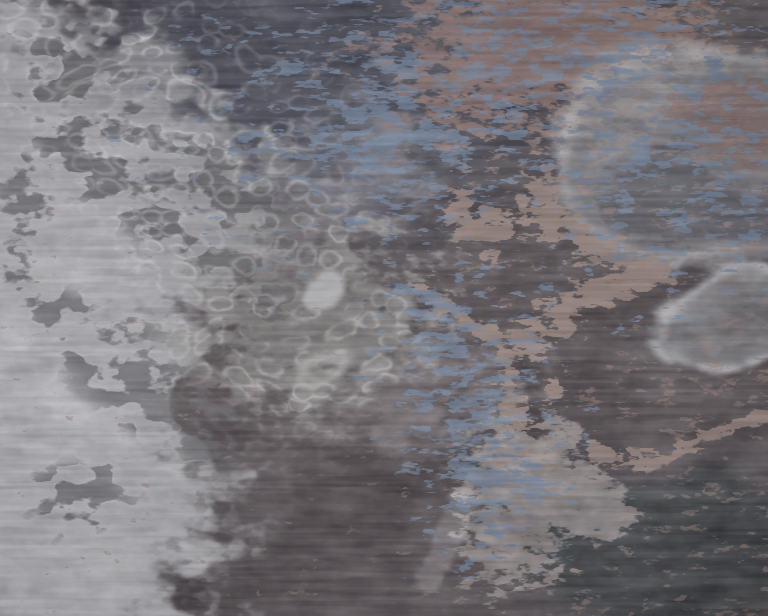
Reproduce this texture procedurally as a WebGL 1 fragment shader.

```glsl
precision highp float;
uniform vec2 u_resolution;

vec2 hash2(vec2 p) {
  vec2 q = vec2(dot(p, vec2(127.1, 311.7)), dot(p, vec2(269.5, 183.3)));
  return fract(sin(q) * 43758.55);
}

// x: distance to the nearest cell point, y: smoothly blended cell value
vec2 cellular(vec2 p) {
  vec2 base = floor(p), f = fract(p);
  float nearest = 2.0, total = 0.0, weights = 0.0;
  for (int j = -1; j <= 1; j++) {
    for (int i = -1; i <= 1; i++) {
      vec2 o = vec2(float(i), float(j));
      vec2 h = hash2(base + o);
      vec2 d = o + 0.15 + 0.7 * h - f;
      float d2 = dot(d, d);
      float w = exp(-7.0 * d2);
      nearest = min(nearest, d2);
      total += w * fract(h.x * 17.3 + h.y * 9.1);
      weights += w;
    }
  }
  return vec2(sqrt(nearest), total / weights);
}

// Layered cellular values, centred on zero
float mottle(vec2 p) {
  float sum = 0.0, amp = 0.75;
  for (int i = 0; i < 3; i++) {
    sum += amp * (cellular(p).y - 0.5);
    p = mat2(1.9, 0.5, -0.5, 1.9) * p + 13.7;
    amp *= 0.62;
  }
  return sum;
}

float blob(vec2 p, vec2 centre, vec2 radius) {
  return 1.0 - length((p - centre) / radius);
}

float cover(float field, float soft) {
  return smoothstep(-soft, soft, field);
}

// Positive inside a strip around a segment
float strip(vec2 p, vec2 a, vec2 b, float width) {
  vec2 d = b - a;
  float t = clamp(dot(p - a, d) / dot(d, d), 0.0, 1.0);
  return 1.0 - length(p - a - d * t) / width;
}

float rim(float field, float width) {
  return exp(-field * field / (width * width));
}

void main() {
  vec2 p = gl_FragCoord.xy / u_resolution.y;
  float broad = mottle(p * vec2(6.0, 7.0) + 3.0);
  float fine = mottle(p * vec2(21.0, 32.0) + 41.0);
  float flake = mottle(p * vec2(42.0, 95.0) + 77.0);
  float fleck = mottle(p * vec2(34.0, 100.0) + 155.0);
  vec2 w = p + 0.012 * sin(p.yx * vec2(23.0, 19.0) + 2.0 * sin(p * 11.0)) + 0.035 * broad;

  // Dark ground with a bluish top and a cold lower right corner
  vec3 col = vec3(0.375, 0.352, 0.365);
  col = mix(col, vec3(0.35, 0.35, 0.39), cover(blob(w, vec2(0.5, 0.9), vec2(0.42, 0.25)), 0.5));
  col = mix(col, vec3(0.31, 0.32, 0.335), cover(blob(w, vec2(1.09, 0.1), vec2(0.23, 0.13)), 0.2));
  col += 0.07 * broad + 0.06 * fine;
  float haze = max(strip(w, vec2(0.42, 0.56), vec2(0.62, 0.76), 0.08), blob(w, vec2(0.62, 0.36), vec2(0.2, 0.1)));
  col += 0.1 * cover(haze + fine, 0.6);

  // Bright metal on the left, breaking up towards the middle
  float left = max(blob(w, vec2(-0.05, 0.3), vec2(0.41, 0.78)), blob(w, vec2(0.2, 0.65), vec2(0.27, 0.2)));
  float middle = blob(w, vec2(0.5, 0.49), vec2(0.19, 0.14));
  float bay = blob(w, vec2(0.39, 0.34), vec2(0.09, 0.08));
  float metal = cover(left - 0.6 * cover(bay, 0.3) + 0.35 * fine + 0.2 * broad, 0.16);
  vec3 silver = mix(vec3(0.69, 0.69, 0.71), vec3(0.56, 0.555, 0.565), smoothstep(0.12, 0.5, p.x));
  col = mix(col, silver + 0.07 * fine, metal);
  col = mix(col, vec3(0.54, 0.53, 0.53) + 0.14 * fine, 0.85 * cover(middle + 0.9 * fine + 0.3 * flake, 0.3));
  col = mix(col, vec3(0.62, 0.62, 0.64), 0.8 * cover(blob(w, vec2(0.22, 0.87), vec2(0.085, 0.06)), 0.25));

  // Corroded patches and ring stains
  float pits = max(blob(w, vec2(0.11, 0.86), vec2(0.08, 0.13)), blob(w, vec2(0.12, 0.18), vec2(0.1, 0.07)));
  pits = max(pits, strip(w, vec2(0.01, 0.72), vec2(0.04, 0.55), 0.035));
  pits = max(pits, strip(w, vec2(0.1, 0.49), vec2(0.34, 0.3), 0.07));
  pits = max(pits, strip(w, vec2(0.17, 0.76), vec2(0.44, 0.59), 0.12));
  float pitted = cover(0.55 * min(pits, 0.5) + 1.1 * fine + 0.25 * flake - 0.22, 0.13) * cover(pits, 0.4);
  col = mix(col, vec3(0.41, 0.405, 0.42), 0.75 * pitted);
  float ringZone = cover(max(strip(w, vec2(0.2, 0.95), vec2(0.5, 0.5), 0.2), middle), 0.5);
  float ring = rim(cellular(w * vec2(19.0, 27.0)).x - 0.34 - 0.2 * fine, 0.09);
  col += ringZone * (0.11 * ring - 0.035) * cover(fine + 0.15, 0.3);
  float eye = rim(length((w - vec2(0.535, 0.415)) / vec2(0.026, 0.02)) - 1.0, 0.4);
  col = mix(col, vec3(0.65, 0.64, 0.64), 0.75 * eye);
  col = mix(col, vec3(0.65, 0.65, 0.66), cover(blob(w, vec2(0.52, 0.535), vec2(0.032, 0.024)), 0.3));

  // Rosy and blue flakes across the upper right
  vec3 rose = vec3(0.56, 0.475, 0.46);
  vec3 blue = vec3(0.46, 0.52, 0.61);
  float upper = blob(w, vec2(0.9, 0.92), vec2(0.27, 0.17));
  col = mix(col, rose, 0.8 * cover(upper + 0.9 * flake + 0.5 * fine - 0.12, 0.17));

  // Pale lobes with chalky edges
  float lobe = blob(w, vec2(1.15, 0.75), vec2(0.27, 0.185));
  float tail = blob(w, vec2(1.23, 0.485), vec2(0.17, 0.075));
  vec3 chalk = vec3(0.56, 0.56, 0.575);
  col = mix(col, chalk + 0.1 * fine, 0.72 * cover(lobe + 0.12 * fine, 0.08));
  float lobeStain = max(blob(w, vec2(1.07, 0.68), vec2(0.09, 0.065)), blob(w, vec2(1.2, 0.64), vec2(0.13, 0.06)));
  col = mix(col, vec3(0.38, 0.375, 0.4), 0.8 * cover(lobeStain + 0.7 * fine + 0.4 * flake, 0.25));
  float rust = blob(w, vec2(1.19, 0.8), vec2(0.11, 0.07));
  col = mix(col, vec3(0.5, 0.42, 0.41), 0.75 * cover(rust + 0.7 * flake + 0.4 * fine, 0.25));
  col = mix(col, chalk + 0.1 * fine, 0.8 * cover(tail + 0.1 * fine, 0.1) * (1.0 - 0.5 * cover(tail - 0.5, 0.4)));
  col += 0.09 * rim(lobe - 0.06, 0.08) + 0.11 * rim(tail - 0.08, 0.09);

  // Flaking veins and the pale lower patch
  float vein = max(strip(w, vec2(0.7, 0.53), vec2(0.82, 0.4), 0.025), strip(w, vec2(0.82, 0.4), vec2(0.85, 0.24), 0.035));
  vein = max(vein, strip(w, vec2(0.82, 0.44), vec2(1.04, 0.56), 0.04));
  vein = max(vein, strip(w, vec2(0.87, 0.67), vec2(1.03, 0.56), 0.045));
  vein = max(vein, strip(w, vec2(0.72, 0.65), vec2(0.82, 0.61), 0.022));
  vein = max(vein, strip(w, vec2(0.94, 0.25), vec2(1.25, 0.31), 0.02));
  vein = max(vein, blob(w, vec2(0.91, 0.36), vec2(0.022, 0.025)));
  col = mix(col, vec3(0.59, 0.525, 0.505), 0.85 * cover(0.7 * max(vein, -1.0) + 1.1 * flake + 0.35 * fine - 0.22, 0.14));
  float patchField = max(blob(w, vec2(0.84, 0.18), vec2(0.1, 0.14)), strip(w, vec2(0.83, 0.2), vec2(0.99, 0.18), 0.05));
  col = mix(col, vec3(0.575, 0.55, 0.55) + 0.1 * fine, 0.85 * cover(patchField + 0.8 * flake + 0.4 * fine - 0.08, 0.18));
  col += 0.1 * cover(strip(w, vec2(0.7, 0.08), vec2(0.74, 0.17), 0.025) + 0.5 * fine, 0.3);

  // Scattered blue flecks
  float blueZone = max(upper, blob(w, vec2(0.65, 0.82), vec2(0.32, 0.2)) - 0.1);
  blueZone = max(blueZone, max(0.7 * lobe, strip(w, vec2(0.72, 0.45), vec2(0.8, 0.2), 0.11)));
  col = mix(col, blue, 0.75 * cover(0.4 * clamp(blueZone, -1.0, 0.6) + fleck - 0.3, 0.12));
  col = mix(col, rose, 0.5 * cover(flake - 0.5 + 0.15 * smoothstep(0.6, 1.0, p.x), 0.1));

  // Horizontal brushing and darkened corners
  float brush = cellular(p * vec2(7.0, 190.0)).y + cellular(p * vec2(15.0, 110.0) + 9.0).y - 1.0;
  col += 0.055 * brush + 0.025 * flake;
  vec2 edge = p * vec2(0.8, 1.0) - 0.5;
  col *= 1.03 - 0.3 * dot(edge, edge);
  gl_FragColor = vec4(clamp(col, 0.0, 1.0), 1.0);
}
```
